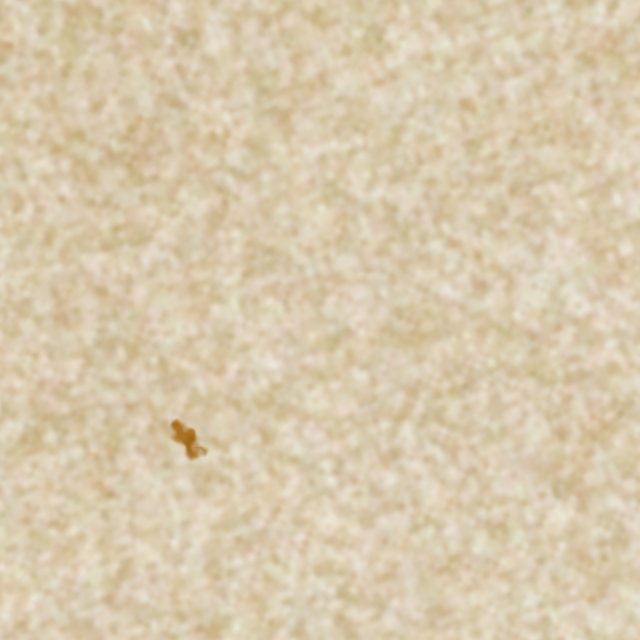
Reproduce this texture procedurally as a Shadertoy shader.

```glsl
float hash(vec2 p) {
    vec3 q = fract(vec3(p.xyx) * 0.1031);
    q += dot(q, q.yzx + 33.33);
    return fract((q.x + q.y) * q.z);
}

// Smooth value noise, scaled to unit deviation around zero
float noise(vec2 p) {
    vec2 i = floor(p), f = fract(p);
    f = f * f * (3.0 - 2.0 * f);
    float low = mix(hash(i), hash(i + vec2(1, 0)), f.x);
    float high = mix(hash(i + vec2(0, 1)), hash(i + vec2(1, 1)), f.x);
    return (mix(low, high, f.y) - 0.5) * 4.66;
}

vec2 turn(vec2 p, float angle) {
    float c = cos(angle), s = sin(angle);
    return vec2(c * p.x - s * p.y, s * p.x + c * p.y);
}

float segmentDistance(vec2 p, vec2 a, vec2 b) {
    vec2 d = b - a;
    return length(p - a - d * clamp(dot(p - a, d) / dot(d, d), 0.0, 1.0));
}

// Soft mottling from rotated octaves, over a broad drift in tone
float mottling(vec2 uv) {
    float n = 0.70 * noise(turn(uv, 0.5) * 60.0 + 210.0);
    n += 0.52 * noise(turn(uv, 1.2) * 94.0 + 330.0);
    n += 0.32 * noise(turn(uv, 0.9) * 27.0 + 120.0);
    n += 0.20 * noise(turn(uv, 0.3) * 5.0 + 70.0);
    return n + 0.6 * (uv.x - 0.5) - 0.35 * (uv.y - 0.5);
}

// Short faint fibres, alternately pale and dark
float fibres(vec2 uv) {
    float sum = 0.0;
    for (int i = 0; i < 24; i++) {
        float k = float(i);
        vec2 start = vec2(hash(vec2(k, 3.0)), hash(vec2(k, 17.0)));
        float angle = 6.283 * hash(vec2(k, 29.0));
        vec2 end = start + (0.02 + 0.05 * hash(vec2(k, 41.0))) * vec2(cos(angle), sin(angle));
        float line = 1.0 - smoothstep(0.001, 0.009, segmentDistance(uv, start, end));
        sum += line * (i % 2 == 0 ? 0.8 : -0.8);
    }
    return sum;
}

// Scattered blurred specks
float specks(vec2 uv) {
    float sum = 0.0;
    for (int i = 0; i < 14; i++) {
        float k = float(i);
        vec2 center = vec2(hash(vec2(k, 53.0)), hash(vec2(k, 67.0)));
        float radius = 0.007 + 0.008 * hash(vec2(k, 71.0));
        sum += exp(-dot(uv - center, uv - center) / (radius * radius));
    }
    return sum;
}

// One rusty fleck made of merging lobes
float fleck(vec2 uv) {
    vec2 p = uv + 0.0025 * vec2(noise(uv * 80.0), noise(uv * 80.0 + 40.0));
    float body = segmentDistance(p, vec2(0.280, 0.326), vec2(0.291, 0.319)) - 0.013;
    float foot = segmentDistance(p, vec2(0.292, 0.315), vec2(0.299, 0.294)) - 0.009;
    float tail = segmentDistance(p, vec2(0.300, 0.298), vec2(0.322, 0.296)) - 0.002;
    return 1.0 - smoothstep(-0.007, 0.006, min(body, min(foot, tail)));
}

void mainImage(out vec4 fragColor, in vec2 fragCoord) {
    vec2 uv = fragCoord / iResolution.xy;

    // Cream paper, more saturated where it darkens
    float tone = mottling(uv) + fibres(uv) - 1.5 * specks(uv);
    vec3 contrast = tone < 0.0 ? vec3(0.026, 0.036, 0.059) : vec3(0.022, 0.034, 0.050);
    vec3 color = vec3(0.853, 0.793, 0.685) + tone * contrast;

    // Slight shifts between pink and green, warm and cool
    color += vec3(0.006, -0.003, 0.002) * noise(turn(uv, 0.7) * 42.0 + 500.0);
    color += vec3(0.002, 0.0, -0.009) * noise(turn(uv, 0.2) * 36.0 + 640.0);

    vec3 rust = vec3(0.64, 0.41, 0.10) + 0.03 * noise(uv * 70.0);
    color = mix(color, rust, 0.95 * fleck(uv));
    fragColor = vec4(clamp(color, 0.0, 1.0), 1.0);
}
```
